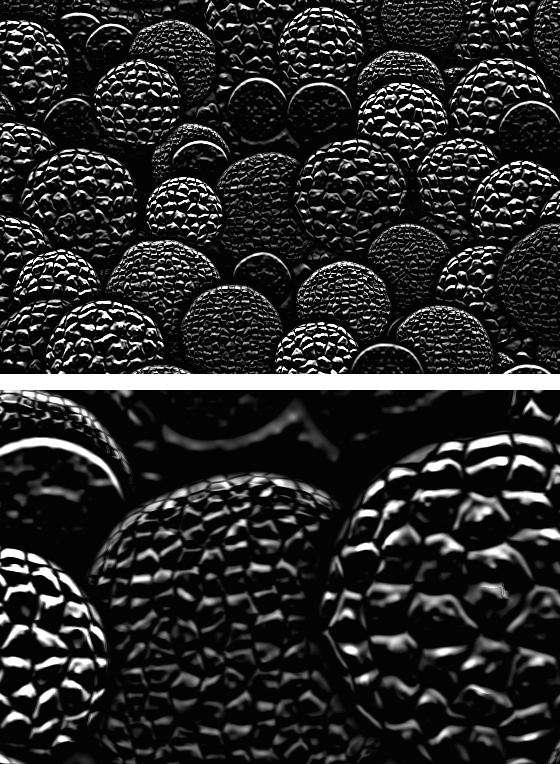
Top, the full canvas; bottom, a detail of the centre.
Write a WebGL 1 fragment shader that draws this texture.

```glsl
precision highp float;
uniform vec2 u_resolution;

float hash(vec2 p) {
  return fract(sin(dot(p, vec2(127.1, 311.7))) * 43758.5453);
}

vec2 hash2(vec2 p) {
  return vec2(hash(p), hash(p + 19.7));
}

float noise(vec2 p) {
  vec2 i = floor(p), f = fract(p);
  f = f * f * (3.0 - 2.0 * f);
  return mix(mix(hash(i), hash(i + vec2(1.0, 0.0)), f.x),
             mix(hash(i + vec2(0.0, 1.0)), hash(i + 1.0), f.x), f.y);
}

// Offset from the nearest bump centre, and distance to the bump's border
vec3 bump(vec2 p) {
  vec2 cell = floor(p), nearest = vec2(0.0);
  float first = 9.0, second = 9.0;
  for (int j = -1; j <= 1; j++) {
    for (int i = -1; i <= 1; i++) {
      vec2 id = cell + vec2(float(i), float(j));
      vec2 offset = p - id - 0.5 - 0.6 * (hash2(id) - 0.5);
      float d = length(offset);
      if (d < first) {
        second = first;
        first = d;
        nearest = offset;
      } else {
        second = min(second, d);
      }
    }
  }
  return vec3(nearest, second - first);
}

// Lays one heap of fruits: xy offset in radii, z seed, w shadow
void layFruits(vec2 p, float layer, inout vec4 fruit) {
  mat2 tilt = mat2(0.93, 0.37, -0.37, 0.93);
  vec2 q = tilt * p / 0.21 + layer * 7.45;
  float wobble = 0.07 * (noise(p * 24.0) - 0.5);
  for (int j = 1; j >= -1; j--) {
    for (int i = -1; i <= 1; i++) {
      vec2 id = floor(q) + vec2(float(i), float(j));
      float seed = hash(id + layer * 37.0);
      vec2 centre = id + 0.15 + 0.7 * hash2(id + 5.3 + layer * 11.0);
      float size = hash(id + 71.0);
      float radius = seed > 0.72 ? mix(0.33, 0.5, size) : mix(0.5, 0.8, size);
      vec2 v = (q - centre) * tilt / radius;
      float d = length(v) + wobble;
      if (d < 1.0) fruit = vec4(v * d / max(length(v), 0.01), seed, 1.0);
      else fruit.w *= smoothstep(1.0, 1.2, d);
    }
  }
}

// Brightness of the heap before the edges are taken
float heap(vec2 p) {
  vec4 fruit = vec4(0.0, 0.0, -1.0, 1.0);
  layFruits(p, 1.0, fruit);
  layFruits(p, 0.0, fruit);
  float grain = 0.6 * noise(p * 95.0) + 0.4 * noise(p * 150.0 + 31.0);
  if (fruit.z < 0.0) return 0.08 * grain * fruit.w;

  vec2 v = fruit.xy;
  float d = length(v), seed = fruit.z;
  vec2 dome = v * asin(min(d, 0.99)) / max(d, 0.01);
  vec2 warp = 0.3 * vec2(noise(p * 60.0), noise(p * 60.0 + 47.0));
  float light;
  if (seed < 0.32) {
    // Coarse glossy drupelets
    vec3 b = bump(dome * 3.3 + seed * 90.0 + warp);
    float gloss = smoothstep(0.3, 0.12, length(b.xy - vec2(0.0, 0.12)));
    light = smoothstep(0.0, 0.35, b.z) * (0.3 + 0.4 * grain) + 0.8 * gloss * grain;
  } else if (seed < 0.72) {
    // Fine scalloped skin
    vec3 b = bump(dome * 6.5 + seed * 90.0 + warp);
    light = smoothstep(0.0, 0.4, b.z) * (0.15 + 0.3 * grain) + 0.3 * grain;
  } else {
    // Smooth skin with a faint crown
    float crown = abs(length(v - vec2(0.1, -0.1)) - 0.42);
    light = 0.22 + 0.38 * grain + 0.25 * smoothstep(0.1, 0.0, crown) * grain;
  }
  light *= mix(0.6, 1.15, hash(vec2(seed, 3.0))) * (0.75 + 0.35 * v.y);
  return light * smoothstep(1.0, 0.93, d) * fruit.w;
}

// Upward-facing edges only
float relief(vec2 p) {
  vec2 rise = vec2(0.0, 0.0035);
  return max(heap(p - rise) - heap(p + rise) - 0.015, 0.0);
}

void main() {
  vec2 p = gl_FragCoord.xy / u_resolution.y;
  vec2 side = vec2(0.0007, 0.0);
  float edge = 1.6 * (relief(p - side) + relief(p + side));
  gl_FragColor = vec4(vec3(min(0.01 + edge, 1.0)), 1.0);
}
```
